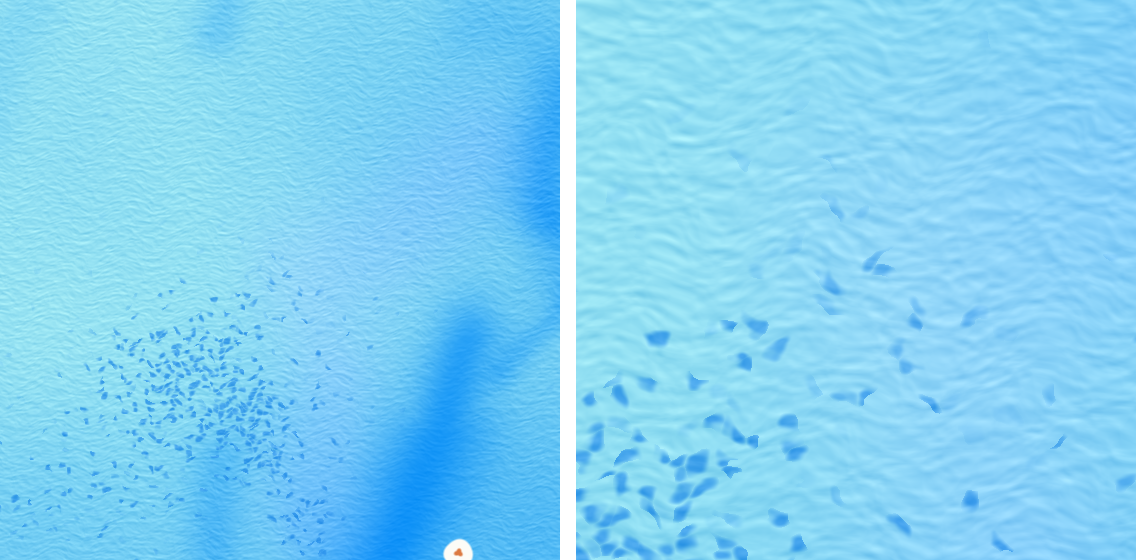
Left: the whole. Right: its middle third, enlarged.
A Shadertoy shader for this texture:

```glsl
// Blue watercolour wash on rough paper: soft gaussian strokes set the pigment
// depth, stretched cellular noise embosses the paper fibres, and sparse cells
// become granulated specks. One small white drop sits on the lower edge.

vec2 hash2(vec2 p) {
    vec3 q = fract(p.xyx * vec3(0.1031, 0.1030, 0.0973));
    q += dot(q, q.yzx + 33.33);
    return fract((q.xx + q.yz) * q.zy);
}

// Cellular noise: distance to the nearest point and that cell's random id
vec2 cells(vec2 p) {
    vec2 base = floor(p), nearest = vec2(9.0, 0.0);
    for (int y = -1; y <= 1; y++)
    for (int x = -1; x <= 1; x++) {
        vec2 cell = base + vec2(x, y);
        float d = length(cell + hash2(cell) - p);
        if (d < nearest.x) nearest = vec2(d, hash2(cell + 71.0).x);
    }
    return nearest;
}

// Layered sines that bend straight shapes into organic ones
vec2 wobble(vec2 p) {
    vec2 w = vec2(0.0);
    float amp = 1.0;
    for (int i = 0; i < 4; i++) {
        w += amp * sin(p.yx * vec2(1.0, 1.3) + w.yx + float(i) * vec2(1.7, 4.1));
        p = mat2(1.5, 1.1, -1.1, 1.5) * p;
        amp *= 0.55;
    }
    return w;
}

// Soft brush stroke from a to b
float stroke(vec2 p, vec2 a, vec2 b, float width) {
    vec2 ab = b - a;
    float t = clamp(dot(p - a, ab) / dot(ab, ab), 0.0, 1.0);
    float d = length(p - a - ab * t) / width;
    return exp(-d * d);
}

// Height of the paper: flat fibres in three sizes
float paper(vec2 p) {
    p += 0.004 * wobble(p * 38.0);
    float h = 0.0, amp = 0.5;
    vec2 scale = vec2(36.0, 85.0);
    for (int i = 0; i < 3; i++) {
        h += amp * cells(p * scale + float(i) * 17.0).x;
        scale *= 1.6;
        amp *= 0.75;
    }
    return h;
}

void mainImage(out vec4 fragColor, in vec2 fragCoord) {
    vec2 uv = fragCoord / iResolution.xy;
    vec2 p = uv + 0.012 * wobble(uv * 9.0);

    // Broad wash, deeper to the right and towards the bottom
    float depth = -0.03 + 0.25 * smoothstep(0.25, 0.95, p.x)
                + 0.22 * smoothstep(0.5, 0.0, p.y);
    depth += 0.025 * wobble(uv * 7.0 + 2.0).x;

    // Wet strokes
    float mainStroke = max(stroke(p, vec2(0.68, -0.02), vec2(0.79, 0.22), 0.085),
                           stroke(p, vec2(0.79, 0.22), vec2(0.835, 0.39), 0.065));
    depth += 0.60 * mainStroke;
    depth += 0.45 * stroke(p, vec2(1.03, 0.82), vec2(0.96, 0.62), 0.065);
    depth += 0.25 * stroke(p, vec2(1.01, 0.58), vec2(0.98, 0.50), 0.06);
    depth += 0.25 * stroke(p, vec2(1.00, 0.46), vec2(0.91, 0.33), 0.03);
    depth += 0.28 * stroke(p, vec2(0.38, 0.00), vec2(0.41, 0.17), 0.05);
    depth += 0.24 * stroke(p, vec2(0.42, 1.03), vec2(0.39, 0.93), 0.04);
    depth += 0.13 * stroke(p, vec2(0.86, 0.96), vec2(1.02, 0.92), 0.07);
    depth += 0.10 * stroke(p, vec2(-0.02, 0.78), vec2(0.06, 1.00), 0.05);

    vec3 color = mix(vec3(0.56, 0.87, 0.95), vec3(0.05, 0.57, 0.97), min(depth, 1.05));

    // Faint violet bloom through the middle
    float bloom = stroke(p, vec2(0.55, 0.50), vec2(0.85, 0.72), 0.12)
                + stroke(p, vec2(0.57, 0.08), vec2(0.60, 0.32), 0.10);
    color += bloom * vec3(0.02, -0.025, 0.025);

    // Granulated pigment specks
    float density = 0.48 * stroke(p, vec2(0.30, 0.35), vec2(0.44, 0.24), 0.09)
                  + 0.45 * stroke(p, vec2(0.45, 0.24), vec2(0.57, 0.06), 0.05)
                  + 0.16 * stroke(p, vec2(0.08, 0.12), vec2(0.50, 0.35), 0.17);
    vec2 speck = cells((uv + 0.004 * wobble(uv * 90.0)) * vec2(75.0, 95.0));
    float stain = smoothstep(0.62, 0.15, speck.x)
                * smoothstep(-0.04, 0.12, density - speck.y);
    color = mix(color, vec3(0.13, 0.54, 0.91), 0.7 * stain);

    // Paper relief lit from above
    float relief = paper(uv) - paper(uv + vec2(0.001, 0.0035));
    float grain = clamp(relief, -0.6, 0.6) * mix(1.0, 0.45, mainStroke);
    color += grain * vec3(0.21, 0.14, 0.07);

    // White drop with an orange heart
    vec2 q = uv - vec2(0.819, 0.013);
    float edge = 1.5 / iResolution.y;
    float r = length(q * vec2(1.0, 1.12)) + 0.0015 * sin(3.0 * atan(q.y, q.x) + 0.6);
    color = mix(color, vec3(0.99, 0.99, 0.97), smoothstep(edge, -edge, r - 0.026));
    color = mix(color, vec3(0.86, 0.48, 0.26), smoothstep(edge, -edge, r - 0.007));

    fragColor = vec4(clamp(color, 0.0, 1.0), 1.0);
}
```
